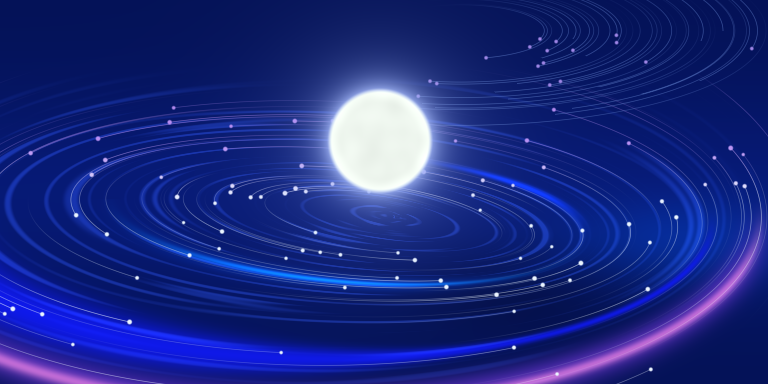
Give the GLSL for this background, as a WebGL 2 fragment shader.

```glsl
#version 300 es
precision highp float;
// Glowing moon above tilted orbital light trails on a deep blue sky.
uniform vec2 u_resolution;
out vec4 fragColor;

#define TRAILS 105
#define SWIRL_TRAILS 34
#define LINE_WIDTH 0.0024
#define DOT_RADIUS 0.0056
#define MOON_CENTER vec2(0.990, 0.633)
#define MOON_RADIUS 0.132
#define SWIRL_CENTER vec2(1.20, 0.92)
#define SWIRL_SQUASH 0.31
#define BLUE_RING 1.03
#define PINK_RING 1.18
#define CYAN_RING 0.62
const float TAU = 6.2831853;

vec4 hash4(float n) {
    return fract(sin(n * vec4(12.99, 78.23, 39.35, 94.67) + 1.7) * 43758.5);
}

// Gradient noise
vec2 gradientAt(vec2 cell) {
    float angle = TAU * hash4(dot(cell, vec2(1.37, 7.91))).x;
    return vec2(cos(angle), sin(angle));
}
float noise(vec2 p) {
    vec2 i = floor(p), f = p - i, u = f * f * (3.0 - 2.0 * f);
    vec2 e = vec2(1.0, 0.0);
    return mix(mix(dot(gradientAt(i), f), dot(gradientAt(i + e), f - e), u.x),
               mix(dot(gradientAt(i + e.yx), f - e.yx), dot(gradientAt(i + 1.0), f - 1.0), u.x), u.y);
}

// Nested rings: centre, tilt and roundness all vary with the radius
vec2 ringCenter(float r) { return vec2(1.03 - 0.2 * r, 0.435); }
vec2 ringAxes(float r) { return r * vec2(1.0, 0.25 + 0.1 * r * r * r); }
float ringTilt(float r) { return 0.16 * max(1.1 - r, 0.0); }
vec2 ringSpace(vec2 p, float r) {
    vec2 q = p - ringCenter(r);
    q.y += ringTilt(r) * q.x;
    return q / ringAxes(r);
}
vec2 ringPoint(float r, float angle) {
    vec2 q = ringAxes(r) * vec2(cos(angle), sin(angle));
    q.y -= ringTilt(r) * q.x;
    return q + ringCenter(r);
}
float ringRadius(vec2 p) {
    float low = 0.0, high = 2.5;
    for (int i = 0; i < 20; i++) {
        float middle = 0.5 * (low + high);
        if (length(ringSpace(p, middle)) > 1.0) low = middle; else high = middle;
    }
    return 0.5 * (low + high);
}

// Thin line that fades out behind its head
float trail(float dist, float lag, float span, float pixel) {
    float width = max(LINE_WIDTH, pixel);
    return smoothstep(width, 0.0, dist) * smoothstep(span, 0.0, lag);
}
float disc(float dist, float radius, float pixel) {
    return smoothstep(radius + pixel, radius - pixel, dist);
}
float bell(float x, float width) { return exp(-x * x / (width * width)); }

void main() {
    vec2 p = gl_FragCoord.xy / u_resolution.y;
    float pixel = 1.0 / u_resolution.y;
    float r = ringRadius(p);
    vec2 ring = ringSpace(p, r);
    float angle = atan(ring.y, ring.x);
    float slope = max(length(vec2(dFdx(r), dFdy(r))) / pixel, 0.001);

    // Sky with a blue haze on the right
    vec3 color = vec3(0.015, 0.07, 0.34) + vec3(0.01, 0.03, 0.12) * bell(p.y - 0.5, 0.27);
    color += vec3(0.0, 0.08, 0.17) * bell(length((p - vec2(1.78, 0.37)) * vec2(0.35, 1.0)), 0.11);
    color *= 1.0 - 0.22 * bell(length((p - vec2(1.35, 0.23)) * vec2(0.4, 1.0)), 0.12);

    // Broad blue and pink bands, wider on the left
    float front = smoothstep(0.12, -0.4, ring.y);
    float leftness = smoothstep(0.6, -0.75, ring.x);
    float blueBand = bell(r - BLUE_RING, mix(0.017, 0.085, leftness)) * front;
    color = mix(color, vec3(0.06, 0.10, 0.97), blueBand * mix(0.85, 0.92, leftness));
    float pinkHalo = bell(r - PINK_RING, 0.055) * front;
    float pinkCore = bell(r - PINK_RING - 0.008, 0.018) * front;
    color = mix(color, vec3(0.40, 0.20, 0.80), 0.75 * pinkHalo);
    color += vec3(0.45, 0.25, 0.15) * pinkCore;

    // Cyan and blue highlights on the inner ring
    float cyanArc = bell(angle + 1.65, 0.75);
    color += vec3(0.02, 0.38, 0.55) * cyanArc * bell(r - CYAN_RING, 0.014);
    color += vec3(0.0, 0.10, 0.28) * cyanArc * bell(r - CYAN_RING, 0.05);
    color += vec3(0.03, 0.14, 0.65) * bell(angle - 0.75, 0.4) * bell(r - CYAN_RING, 0.018);

    // Silky streaks along the rings
    float silk = smoothstep(0.08, 0.5, noise(vec2(r * 48.0, ring.x * 1.4)));
    float lowSky = smoothstep(0.83, 0.70, p.y);
    color += vec3(0.07, 0.11, 0.24) * silk * lowSky * smoothstep(1.3, 0.9, r);

    // Orbit trails with bright heads, violet above and white below
    vec3 tint = mix(vec3(0.92, 0.96, 1.0), vec3(0.72, 0.55, 0.95), smoothstep(0.45, 0.65, p.y));
    float lines = 0.0, dots = 0.0;
    for (int i = 0; i < TRAILS; i++) {
        vec4 h = hash4(float(i) + 3.0);
        float radius = mix(0.24, 1.32, (float(i) + h.x) / float(TRAILS));
        float head = TAU * h.y;
        float lag = mod(head - angle, TAU);
        lines += trail(abs(r - radius) / slope, lag, mix(0.6, 2.0, h.z), pixel) * mix(0.25, 0.75, h.w);
        dots += disc(length(p - ringPoint(radius, head)), DOT_RADIUS * mix(0.7, 1.1, h.w), pixel);
    }
    color = mix(color, tint, min(lines * 0.65, 0.8) * lowSky);
    color = mix(color, tint, min(dots, 1.0) * lowSky);

    // Faint second swirl in the upper right
    vec2 swirl = (p - SWIRL_CENTER) / vec2(1.0, SWIRL_SQUASH);
    float swirlRadius = length(swirl), swirlAngle = atan(swirl.y, swirl.x);
    float swirlSlope = length(swirl / vec2(1.0, SWIRL_SQUASH)) / max(swirlRadius, 0.001);
    float swirlLines = 0.0, swirlDots = 0.0;
    for (int i = 0; i < SWIRL_TRAILS; i++) {
        vec4 h = hash4(float(i) + 211.0);
        float radius = mix(0.2, 0.8, (float(i) + h.x) / float(SWIRL_TRAILS));
        float head = mix(-2.0, 0.0, h.y);
        float lag = mod(swirlAngle - head, TAU);
        vec2 tip = SWIRL_CENTER + radius * vec2(cos(head), SWIRL_SQUASH * sin(head));
        lines = trail(abs(swirlRadius - radius) / max(swirlSlope, 0.001), lag, 2.4, pixel);
        swirlLines += lines;
        swirlDots += disc(length(p - tip), DOT_RADIUS * 0.8, pixel) * step(0.55, h.z);
    }
    color = mix(color, vec3(0.36, 0.48, 0.78), min(swirlLines * 0.42, 0.6));
    color = mix(color, vec3(0.62, 0.52, 0.90), min(swirlDots, 1.0));

    // Moon and its halo
    float moonDist = length(p - MOON_CENTER) - MOON_RADIUS;
    float outside = max(moonDist, 0.0);
    float halo = 0.55 * exp(-outside / 0.03) + 0.38 * exp(-outside / 0.11);
    color = mix(color, vec3(0.62, 0.70, 0.96), min(halo, 1.0));
    vec3 moon = vec3(0.93, 0.96, 0.93) + 0.04 * noise(p * 18.0);
    moon += 0.06 * smoothstep(-0.035, 0.0, moonDist);
    color = mix(color, moon, smoothstep(0.005 + pixel, -0.005 - pixel, moonDist));

    fragColor = vec4(clamp(color, 0.0, 1.0), 1.0);
}
```
